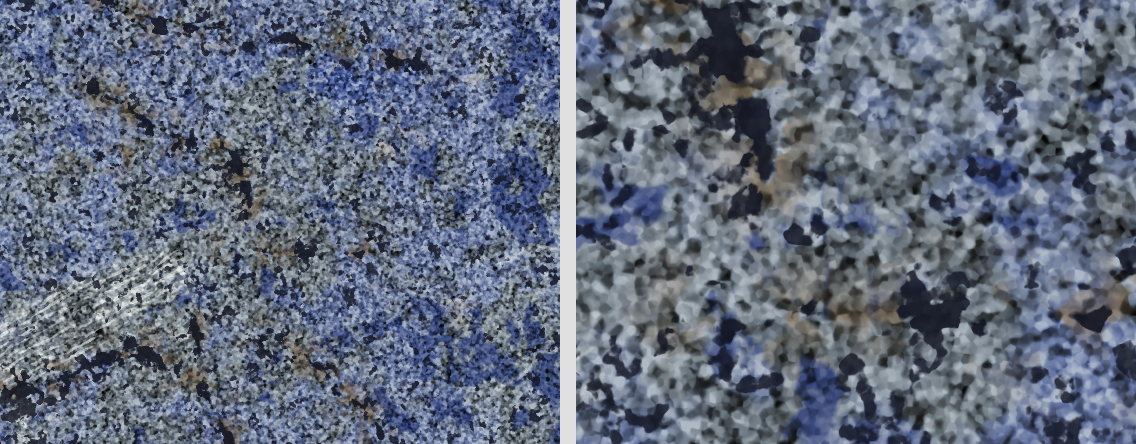
Left, the full canvas; right, a detail of the centre.
A Shadertoy shader for this texture:

```glsl
// Polished blue granite: speckled grain, dark broken veins, pale streaks and deep blue spots.

float hash(vec2 c) {
    vec3 h = fract(vec3(c.xyx) * vec3(0.1031, 0.1030, 0.0973));
    h += dot(h, h.yzx + 33.33);
    return fract((h.x + h.y) * h.z);
}

// Cellular noise: each jittered cell has a random value, blended softly at its border
float cells(vec2 p) {
    vec2 id = floor(p), f = fract(p);
    float sum = 0.0, total = 0.0;
    for (int j = -1; j <= 1; j++)
    for (int i = -1; i <= 1; i++) {
        vec2 o = vec2(i, j), c = id + o + 200.0;
        vec2 d = o + vec2(hash(c), hash(c + 71.0)) - f;
        float weight = exp(-7.0 * dot(d, d));
        sum += weight * hash(c + 137.0);
        total += weight;
    }
    return sum / total;
}

float layers(vec2 p) {
    float sum = 0.0, amp = 0.53;
    for (int i = 0; i < 4; i++) {
        sum += amp * cells(p);
        p = mat2(1.6, 1.2, -1.2, 1.6) * p + 17.0;
        amp *= 0.5;
    }
    return sum;
}

float segment(vec2 p, vec2 a, vec2 b) {
    vec2 ab = b - a;
    return length(p - a - ab * clamp(dot(p - a, ab) / dot(ab, ab), 0.0, 1.0));
}

float blob(vec2 p, vec2 center, vec2 size) {
    vec2 d = (p - center) / size;
    return exp(-dot(d, d));
}

// Distance to the network of dark veins
float veins(vec2 p) {
    float top = min(segment(p, vec2(0.22, 1.01), vec2(0.36, 0.93)),
                min(segment(p, vec2(0.36, 0.94), vec2(0.62, 0.91)),
                    segment(p, vec2(0.62, 0.91), vec2(0.93, 0.87))));
    float middle = min(segment(p, vec2(0.22, 0.80), vec2(0.39, 0.69)),
                   min(segment(p, vec2(0.39, 0.69), vec2(0.54, 0.64)),
                       segment(p, vec2(0.54, 0.64), vec2(0.58, 0.53))));
    float side = min(segment(p, vec2(0.14, 0.65), vec2(0.37, 0.65)),
                     segment(p, vec2(0.50, 0.42), vec2(0.83, 0.43))) + 0.004;
    float low = min(segment(p, vec2(0.00, 0.12), vec2(0.31, 0.22)),
                min(segment(p, vec2(0.31, 0.22), vec2(0.45, 0.14)),
                    segment(p, vec2(0.45, 0.14), vec2(0.53, 0.00))) + 0.003);
    float right = min(segment(p, vec2(0.44, 0.29), vec2(0.46, 0.21)) - 0.006,
                  min(segment(p, vec2(0.61, 0.23), vec2(0.75, 0.15)) + 0.003,
                      segment(p, vec2(0.75, 0.15), vec2(0.85, 0.00))));
    return min(min(top, middle), min(side, min(low, right)));
}

void mainImage(out vec4 fragColor, in vec2 fragCoord) {
    vec2 p = fragCoord / iResolution.y;
    vec2 warp = vec2(layers(p * 11.0), layers(p * 11.0 + 40.0)) - 0.5;
    vec2 w = p + 0.07 * warp;
    float broad = layers(w * 4.0 + 3.0);
    float patchy = layers(p * 15.0 + 9.0);
    float rough = layers(p * 38.0 + 21.0);
    float coarse = cells(p * 125.0);
    float fine = cells(p * 200.0 + 5.0);

    // Ground: grey-green stone drifting into blue
    float blueBand = blob(w, vec2(0.76, 0.83), vec2(0.20, 0.08));
    float blue = smoothstep(0.25, 0.80, broad + 0.9 * (patchy - 0.5) + 0.5 * (rough - 0.5));
    vec3 col = mix(vec3(0.43, 0.475, 0.51), vec3(0.38, 0.445, 0.63), blue);
    col = mix(col, vec3(0.25, 0.34, 0.63), blueBand * smoothstep(0.25, 0.65, patchy));

    // Cream clouds
    float cream = blob(w, vec2(0.88, 0.68), vec2(0.09, 0.06))
                + blob(w, vec2(1.04, 0.84), vec2(0.06, 0.04))
                + blob(w, vec2(1.02, 0.29), vec2(0.05, 0.06))
                + blob(w, vec2(0.10, 0.32), vec2(0.04, 0.03))
                + blob(w, vec2(0.56, 0.50), vec2(0.018, 0.025));
    col = mix(col, vec3(0.67, 0.63, 0.55), cream * smoothstep(0.35, 0.68, rough) * 0.8);

    // Deep blue spots, denser toward the right
    float spots = layers(w * 17.0 + 60.0) + 0.10 * smoothstep(0.8, 1.15, p.x)
                + 0.07 * blueBand - 0.05 + 0.2 * (rough - 0.5);
    spots = smoothstep(0.60, 0.74, spots);
    col = mix(col, vec3(0.16, 0.23, 0.48), 0.8 * spots);

    // Hairline cracks, nearly upright
    for (int i = 0; i < 12; i++) {
        vec2 k = vec2(float(i), 5.0);
        vec2 a = vec2(0.55 + 0.55 * hash(k), 0.15 + 0.65 * hash(k + 30.0));
        vec2 b = a + vec2(0.03 * (hash(k + 60.0) - 0.5), 0.05 + 0.07 * hash(k + 90.0));
        float crack = smoothstep(0.004, 0.0005, segment(p + 0.02 * warp, a, b));
        col = mix(col, vec3(0.20, 0.26, 0.46), 0.6 * crack * smoothstep(0.35, 0.55, rough));
    }

    // Slanted pale streaks at the lower left
    vec2 q = mat2(0.88, -0.47, 0.47, 0.88) * (p - vec2(0.18, 0.29));
    float band = smoothstep(0.10, 0.06, abs(q.y + 0.05 * warp.y) + 0.12 * max(q.x, 0.0))
               * smoothstep(0.29, 0.22, abs(q.x + 0.1 * warp.x));
    float ribs = sin(q.y * 290.0 + 16.0 * warp.x + 4.0 * sin(q.x * 7.0))
               + 0.6 * sin(q.y * 510.0 - 14.0 * q.x + 8.0 * warp.y);
    float streaks = band * smoothstep(-0.3, 1.1, ribs + 4.0 * (rough - 0.5));
    col = mix(col, vec3(0.40, 0.44, 0.45), 0.6 * band);

    // Pale seams at the right edge and flecks beside the lower veins
    float seam = min(segment(w, vec2(0.90, 0.36), vec2(1.28, 0.44)) + 0.003,
                     segment(w, vec2(1.13, 0.13), vec2(1.28, 0.23)));
    seam = min(seam, segment(w, vec2(1.17, 0.28), vec2(1.22, 0.36)));
    float pale = smoothstep(0.014, 0.002, seam) * smoothstep(0.36, 0.56, rough);
    float fleck = blob(w, vec2(0.36, 0.24), vec2(0.10, 0.04))
                + blob(w, vec2(0.06, 0.06), vec2(0.10, 0.09));
    fleck *= smoothstep(0.50, 0.62, rough);

    // Grain: dark specks scale the ground down, light ones bleach it
    float tone = 0.95 * (coarse - 0.5) + 0.65 * (fine - 0.5) + 0.55 * (rough - 0.5)
               + 0.25 * (patchy - 0.5) + 0.06;
    col *= 1.0 + 1.2 * min(tone, 0.0);
    col = mix(col, vec3(0.75, 0.79, 0.83), clamp(1.3 * tone, 0.0, 0.8) * (1.0 - 0.6 * spots));
    float white = clamp(0.8 * streaks + 0.55 * pale + 0.7 * fleck, 0.0, 0.9);
    col = mix(col, vec3(0.77, 0.79, 0.77) + 0.25 * tone, white);

    // Rust and broken black along the veins
    float d = veins(p + 0.07 * warp + 0.012 * (rough - 0.5));
    float near = exp(-d * 30.0);
    float rust = near * smoothstep(0.48, 0.62, layers(p * 30.0 + 80.0));
    col = mix(col, vec3(0.38, 0.30, 0.20) * (0.6 + 0.8 * coarse), 0.75 * rust);
    float corner = blob(w, vec2(0.03, 0.07), vec2(0.07, 0.08));
    float thickness = 0.005 + 0.055 * (rough - 0.5) + 0.02 * (patchy - 0.5);
    float black = smoothstep(thickness + 0.004, thickness - 0.004, d);
    float pits = rough + 0.12 * near + 0.15 * corner + 0.15 * (0.5 - coarse);
    pits = smoothstep(0.69, 0.79, pits);
    col = mix(col, vec3(0.07, 0.08, 0.13), clamp(0.9 * black + 0.8 * pits, 0.0, 0.9));

    fragColor = vec4(clamp(col, 0.0, 1.0), 1.0);
}
```
